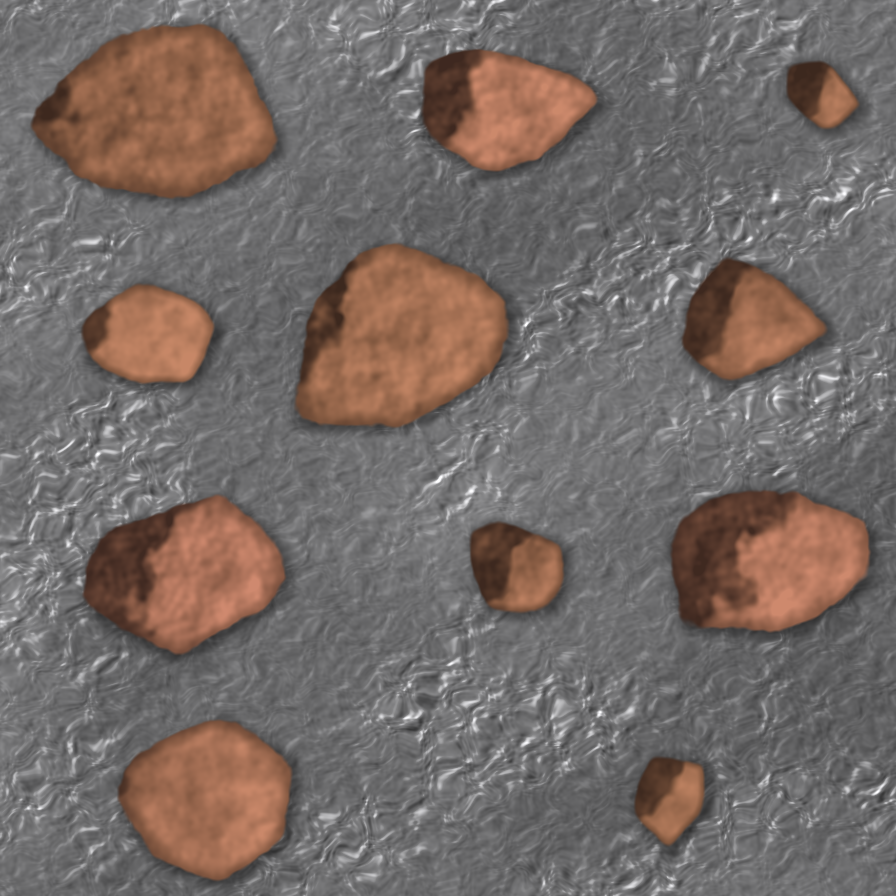
Reproduce this texture procedurally as a Shadertoy shader.

```glsl
float hash(vec2 p) {
    vec3 q = fract(p.xyx * vec3(0.1031, 0.1030, 0.0973));
    q += dot(q, q.yzx + 33.33);
    return fract((q.x + q.y) * q.z);
}

float noise(vec2 p) {
    vec2 i = floor(p), f = fract(p);
    f = f * f * (3.0 - 2.0 * f);
    return mix(mix(hash(i), hash(i + vec2(1, 0)), f.x),
               mix(hash(i + vec2(0, 1)), hash(i + vec2(1, 1)), f.x), f.y);
}

float fbm(vec2 p) {
    float sum = 0.0, amp = 0.55;
    for (int i = 0; i < 3; i++) {
        sum += amp * noise(p);
        p = mat2(1.6, 1.2, -1.2, 1.6) * p + 17.3;
        amp *= 0.52;
    }
    return sum;
}

mat2 rotate(float a) {
    return mat2(cos(a), sin(a), -sin(a), cos(a));
}

// Difference of heights along the light gives an embossed look
float emboss(vec2 p, float scale, vec2 shift) {
    return fbm((p + shift) * scale) - fbm((p - shift) * scale);
}

vec3 slate(vec2 uv) {
    vec2 grain = rotate(-0.45) * uv;
    float rough = smoothstep(0.36, 0.68, fbm(grain * vec2(6.0, 10.0) + 4.0));
    vec2 warp = vec2(noise(uv * 45.0), noise(uv * 45.0 + 31.0)) * 0.018;
    float slope = emboss(grain * vec2(0.85, 1.15) + warp, 72.0, vec2(-0.0012, 0.0021));
    float grey = 0.435 + 0.16 * (fbm(grain * vec2(3.0, 5.0) + 9.0) - 0.5);
    grey += slope * (0.22 + 0.36 * rough);
    grey += (0.2 + 1.1 * rough) * max(slope - 0.09, 0.0);
    grey += 0.035 * (rough - 0.4) + 0.05 * (noise(uv * 230.0) - 0.5);
    return grey * vec3(1.0, 1.0, 1.012);
}

// Rounded polygon from softly joined half planes
float stoneDistance(vec2 p, float id) {
    float sum = 0.0;
    for (float k = 0.0; k < 7.0; k++) {
        float a = (k + 0.75 * hash(vec2(id, k + 20.0))) * 6.2832 / 7.0;
        float reach = 0.84 + 0.4 * hash(vec2(k + 40.0, id));
        sum += exp(11.0 * (dot(p, vec2(cos(a), sin(a))) - reach));
    }
    return log(sum) / 11.0;
}

vec3 stoneColor(vec2 uv, vec2 p, float d, float id) {
    float rough = hash(vec2(id, 3.0));
    float side = dot(p, normalize(vec2(0.9, -0.4)));

    // A dark face and a lit face meet along a ragged ridge
    float ridge = side + 1.1 * (fbm(uv * 24.0 + id) - 0.45);
    float face = smoothstep(-0.13, 0.13, ridge + mix(0.05, 1.2, hash(vec2(id, 5.0))));
    float tone = mix(0.2, 0.82, face) * mix(0.66, 1.05, hash(vec2(id, 7.0)));
    tone += 0.1 * side + 0.45 * (fbm(uv * 42.0) - 0.48);
    tone += mix(0.35, 1.0, rough) * emboss(uv, 34.0, vec2(0.003, -0.002));
    tone *= mix(0.55, 1.0, smoothstep(0.0, 0.2, -d));

    vec3 color = mix(vec3(0.25, 0.16, 0.13), vec3(0.55, 0.36, 0.28), clamp(tone * 2.0, 0.0, 1.0));
    color = mix(color, vec3(0.82, 0.54, 0.44), clamp(tone * 2.0 - 1.0, 0.0, 1.0));
    return color * mix(vec3(1.0), vec3(0.94, 0.98, 0.9), hash(vec2(id, 11.0)));
}

void mainImage(out vec4 fragColor, in vec2 fragCoord) {
    vec2 uv = fragCoord / iResolution.xy;
    vec3 color = slate(uv);

    // Stones of graded size on a loose, staggered grid
    for (float id = 0.0; id < 11.0; id++) {
        float row = floor(id / 3.0), column = mod(id, 3.0);
        float size = mod(id * 5.0, 11.0) / 10.0;
        float radius = 0.034 + 0.076 * size;
        vec2 jitter = vec2(hash(vec2(id, 1.0)), hash(vec2(id, 2.0))) - 0.5;
        vec2 center = 1.0 - (vec2(column, row) + 0.5) / vec2(row > 2.5 ? 2.0 : 3.0, 4.0);
        center.y = 1.0 - (row + 0.5) / 4.0;
        center.x += 0.025 * (1.0 - 2.0 * mod(row, 2.0));
        center += jitter * vec2(0.13, 0.09) * (1.1 - size);

        vec2 p = (uv - center) / radius;
        if (dot(p, p) > 9.0) continue;
        float angle = (hash(vec2(id, 4.0)) - 0.5) * mix(3.0, 0.9, size);
        float aspect = mix(1.05, 1.25, hash(vec2(id, 6.0)));
        vec2 squash = vec2(1.0 / aspect, aspect);
        float ragged = 0.1 * (fbm(uv * 45.0) - 0.5);
        float d = stoneDistance(rotate(angle) * p * squash, id) + ragged;

        // Soft contact shadow, then the stone itself
        vec2 shadowPoint = p - vec2(0.004, -0.004) / radius;
        float shadow = stoneDistance(rotate(angle) * shadowPoint * squash, id) * radius;
        color *= 1.0 - 0.38 * (1.0 - smoothstep(-0.004, 0.014, shadow));
        float cover = 1.0 - smoothstep(-0.0022, 0.0022, d * radius);
        color = mix(color, stoneColor(uv, p, d, id), cover);
    }

    fragColor = vec4(clamp(color, 0.0, 1.0), 1.0);
}
```
